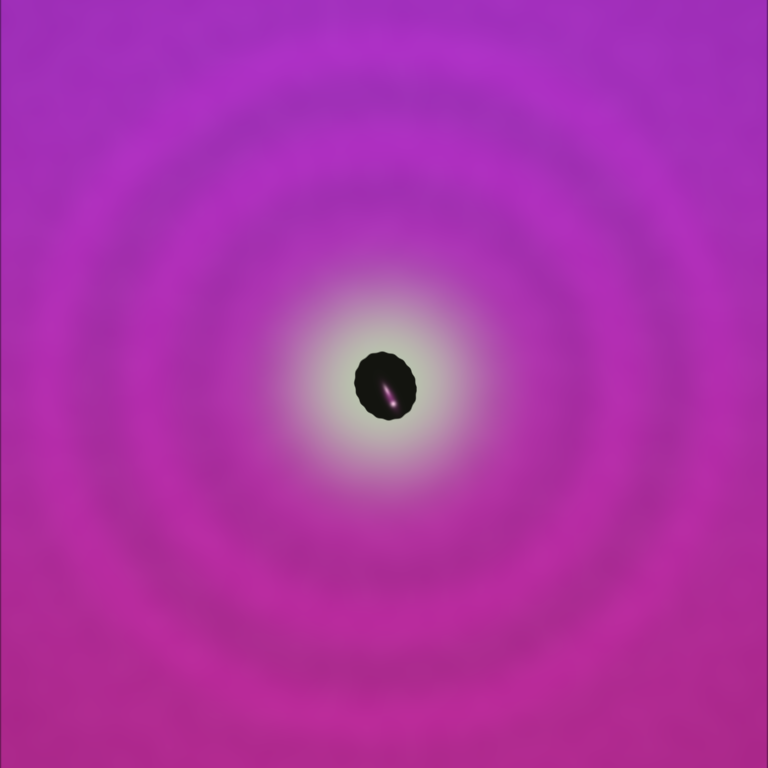
A Shadertoy shader for this background:

```glsl
// A pale glow with a dark pupil at the centre of faint rings on a violet to magenta gradient.

const vec3 TOP_VIOLET     = vec3(0.650, 0.190, 0.755);
const vec3 BOTTOM_MAGENTA = vec3(0.705, 0.165, 0.570);
const vec3 GLOW_COLOR     = vec3(0.730, 0.785, 0.685);
const vec3 PUPIL_COLOR    = vec3(0.075, 0.080, 0.060);
const vec3 SPARK_HALO     = vec3(0.420, 0.130, 0.380);
const vec3 SPARK_CORE     = vec3(0.550, 0.560, 0.520);
const vec3 RING_TINT      = vec3(0.028, 0.000, 0.024);

const float GLOW_RADIUS  = 0.128;
const float GLOW_POWER   = 2.6;
const float RING_CREST   = 0.31;
const float RING_SPACING = 0.13;
const float CORNER_DIM   = 0.045;
const float GRAIN        = 0.012;
const float BORDER_WIDTH = 0.0014;

const vec2  PUPIL_CENTER = vec2(0.0020, -0.0026);
const vec2  PUPIL_RADII  = vec2(0.0456, 0.0389);
const vec2  PUPIL_AXIS   = vec2(0.454, -0.891);
const float PUPIL_RIGHT  = 0.0425;
const vec2  STREAK_POS   = vec2(0.0035, -0.0078);
const vec2  DOT_POS      = vec2(0.0122, -0.0260);
const float TAU = 6.283185;

vec2 hashGradient(vec2 cell) {
    float angle = TAU * fract(sin(dot(cell, vec2(127.1, 311.7))) * 43758.5);
    return vec2(cos(angle), sin(angle));
}

float gradientNoise(vec2 p) {
    vec2 i = floor(p), f = fract(p);
    vec2 w = f * f * f * (f * (f * 6.0 - 15.0) + 10.0);
    vec2 e = vec2(0.0, 1.0);
    float a = dot(hashGradient(i), f);
    float b = dot(hashGradient(i + e.yx), f - e.yx);
    float c = dot(hashGradient(i + e.xy), f - e.xy);
    float d = dot(hashGradient(i + e.yy), f - e.yy);
    return mix(mix(a, b, w.x), mix(c, d, w.x), w.y);
}

// Coordinates along and across the long axis of the pupil
vec2 alongAxis(vec2 p) {
    return vec2(dot(p, PUPIL_AXIS), dot(p, vec2(-PUPIL_AXIS.y, PUPIL_AXIS.x)));
}

// Tilted ellipse with a slightly scalloped rim and a flat right side
float pupilDistance(vec2 p) {
    vec2 q = p - PUPIL_CENTER;
    float scallop = 0.0005 * sin(18.0 * atan(q.y, q.x));
    float ellipse = (length(alongAxis(q) / PUPIL_RADII) - 1.0) * PUPIL_RADII.y;
    return max(ellipse + scallop, p.x - PUPIL_RIGHT);
}

float softSpot(vec2 offset, vec2 size) {
    vec2 q = alongAxis(offset) / size;
    return exp(-dot(q, q));
}

vec3 backdrop(vec2 p, float height) {
    float r = length(p);
    vec3 color = mix(BOTTOM_MAGENTA, TOP_VIOLET, smoothstep(-0.05, 1.05, height));

    // Concentric rings, fading in the centre and the corners
    float rings = cos(TAU * (r - RING_CREST) / RING_SPACING);
    float ringFade = smoothstep(0.12, 0.28, r) * (1.0 - smoothstep(0.42, 0.56, r));
    color += RING_TINT * rings * ringFade;
    color *= 1.0 - CORNER_DIM * smoothstep(0.45, 0.68, r);
    color += GRAIN * gradientNoise(p * 22.0);

    float glow = exp(-pow(r / GLOW_RADIUS, GLOW_POWER));
    return mix(color, GLOW_COLOR, glow);
}

vec3 pupil(vec2 p) {
    vec2 middle = 0.5 * (STREAK_POS + DOT_POS);
    vec3 color = PUPIL_COLOR;
    color += SPARK_HALO * softSpot(p - middle, vec2(0.0165, 0.0060));
    color += SPARK_CORE * 0.75 * softSpot(p - STREAK_POS, vec2(0.0070, 0.0026));
    color += SPARK_CORE * softSpot(p - DOT_POS, vec2(0.0038));
    return color;
}

void mainImage(out vec4 fragColor, in vec2 fragCoord) {
    float side = min(iResolution.x, iResolution.y);
    vec2 uv = fragCoord / iResolution.xy;
    vec2 p = (fragCoord - 0.5 * iResolution.xy) / side;
    float pixel = 1.0 / side;

    vec3 color = backdrop(p, uv.y);
    float inside = 1.0 - smoothstep(-pixel, pixel, pupilDistance(p));
    color = mix(color, pupil(p), inside);

    // Thin shade on the left and right borders
    float border = min(uv.x, 1.0 - uv.x);
    color *= mix(0.6, 1.0, smoothstep(0.0, 2.0 * BORDER_WIDTH, border));

    fragColor = vec4(clamp(color, 0.0, 1.0), 1.0);
}
```
